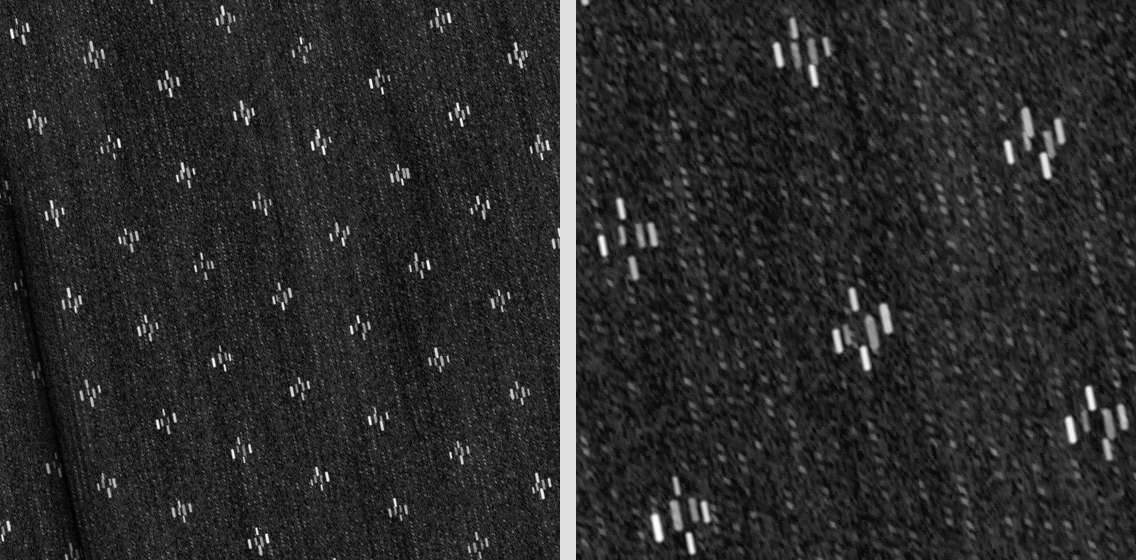
Left, the full canvas; right, a detail of the centre.
Write a WebGL 1 fragment shader that draws this texture.

```glsl
precision highp float;
// Dark woven cloth with slanted threads, small pale stitched crosses and a shadowed seam at the left.

uniform vec2 u_resolution;

// Lattice of stitched crosses, slightly bent by the drape
const vec2 ORIGIN = vec2(0.436, 0.7995);
const vec2 ROW_STEP = vec2(0.1367, -0.0527);
const vec2 COLUMN_STEP = vec2(0.0335, -0.1641);
const vec2 ROW_BEND = vec2(0.0012, -0.0013);
const vec2 COLUMN_SPREAD = vec2(0.0009, -0.0007);
const vec2 SEAM_SHIFT = vec2(0.046, -0.013);
const float PLACE_JITTER = 0.003;

// Stitches
const vec2 STITCH_DIR = vec2(-0.198, 0.980);
const vec2 ARM = vec2(0.0150, 0.0045);
const vec2 INNER_ARM = vec2(0.0055, 0.0010);
const float STITCH_HALF = 0.0060;
const float STITCH_RADIUS = 0.0023;
const float STITCH_SOFT = 0.0016;

// Weave, counted per lattice cell
const float THREADS = 11.0;
const float SPECKS = 24.0;
const vec2 GRAIN = vec2(54.0, 46.0);

// Greys
const vec3 CLOTH = vec3(0.138);
const vec3 STITCH = vec3(0.98);
const float GRAIN_DEPTH = 0.25;
const float STREAK_DEPTH = 0.10;
const float DRAPE_DEPTH = 0.05;
const float SPECK_LIGHT = 0.34;

float hash(vec2 p) {
  vec3 q = fract(p.xyx * vec3(0.1031, 0.1030, 0.0973));
  q += dot(q, q.yzx + 33.33);
  return fract((q.x + q.y) * q.z);
}

float noise(vec2 p) {
  vec2 i = floor(p), f = fract(p);
  f = f * f * (3.0 - 2.0 * f);
  vec2 e = vec2(1.0, 0.0);
  return mix(mix(hash(i), hash(i + e), f.x),
             mix(hash(i + e.yx), hash(i + e.xx), f.x), f.y);
}

float cross2(vec2 a, vec2 b) {
  return a.x * b.y - a.y * b.x;
}

// Lattice coordinates to canvas position
vec2 latticePoint(vec2 c) {
  return ORIGIN + c.x * ROW_STEP + c.y * COLUMN_STEP
       + c.x * c.x * ROW_BEND + c.x * c.y * COLUMN_SPREAD;
}

// Canvas position to lattice coordinates, by repeated correction
vec2 latticeCoord(vec2 p) {
  vec2 c = vec2(0.0);
  for (int i = 0; i < 6; i++) {
    vec2 r = p - latticePoint(c);
    c += vec2(cross2(r, COLUMN_STEP), cross2(ROW_STEP, r)) / cross2(ROW_STEP, COLUMN_STEP);
  }
  return c;
}

// Four arms and two fainter inner stitches, each with its own wear
float stitchedCross(vec2 d, vec2 id, float soft) {
  float light = 0.0;
  vec2 arm = ARM;
  for (int k = 0; k < 6; k++) {
    float n = float(k);
    if (k == 4) arm = INNER_ARM;
    vec2 seed = id * 7.0 + vec2(n * 13.0, 61.0);
    vec2 wobble = (vec2(hash(seed + 3.0), hash(seed + 5.0)) - 0.5) * vec2(0.004, 0.006);
    vec2 q = d - arm - wobble;
    float size = mix(0.65, 1.2, hash(seed + 9.0));
    float along = max(abs(dot(q, STITCH_DIR)) - STITCH_HALF * size, 0.0);
    float dist = length(vec2(cross2(q, STITCH_DIR), along)) - STITCH_RADIUS * size;
    float strength = mix(0.65, 1.0, hash(seed)) * (k < 4 ? 1.0 : 0.65);
    light = max(light, strength * (1.0 - smoothstep(-soft, soft, dist)));
    arm = k < 4 ? vec2(-arm.y, arm.x) : -arm;
  }
  return light;
}

// Pale flecks strung along each thread
float threadSpecks(vec2 c) {
  float column = floor(c.x * THREADS);
  vec2 s = vec2(c.x * THREADS, c.y * SPECKS + hash(vec2(column, 17.0)));
  vec2 f = abs(fract(s) - 0.5);
  float shape = (1.0 - smoothstep(0.04, 0.27, f.x)) * (1.0 - smoothstep(0.1, 0.45, f.y));
  return shape * smoothstep(0.35, 1.0, hash(floor(s) + 80.0));
}

void main() {
  vec2 p = gl_FragCoord.xy / u_resolution;
  float pixel = 1.0 / min(u_resolution.x, u_resolution.y);

  // The cloth beyond the seam is shifted
  float seam = p.x - (0.15 - 0.235 * p.y + 0.05 * p.y * p.y);
  vec2 c = latticeCoord(seam < 0.0 ? p - SEAM_SHIFT : p);

  // Weave
  float grain = 0.6 * noise(c * GRAIN) + 0.4 * hash(floor(c * GRAIN * 1.2));
  float streaks = 0.5 * noise(c * vec2(23.0, 1.6)) + 0.5 * noise(c * vec2(7.0, 0.7) + 40.0);
  float drape = noise(c * vec2(1.3, 0.5) + 90.0);
  vec3 color = CLOTH + GRAIN_DEPTH * (grain - 0.5) + STREAK_DEPTH * (streaks - 0.5);
  color += DRAPE_DEPTH * (drape - 0.5);
  color = max(color, 0.045);
  color += SPECK_LIGHT * threadSpecks(c) * mix(0.3, 1.0, streaks);

  // Crosses
  vec2 id = floor(c + 0.5);
  vec2 jitter = (vec2(hash(id + 21.0), hash(id + 47.0)) - 0.5) * PLACE_JITTER;
  vec2 center = latticePoint(id) + (seam < 0.0 ? SEAM_SHIFT : vec2(0.0)) + jitter;
  color = mix(color, STITCH, stitchedCross(p - center, id, max(pixel, STITCH_SOFT)));

  // Seam shadow with ribs beside it
  float depth = 1.0 - smoothstep(0.55, 0.85, p.y);
  float shadow = exp(-abs(seam) / (seam < 0.0 ? 0.022 : 0.010));
  float ribs = (0.5 + 0.5 * cos(seam * 480.0)) * (1.0 - smoothstep(0.01, 0.07, abs(seam - 0.02)));
  color *= (1.0 - 0.85 * depth * shadow) * (1.0 - 0.4 * depth * ribs);
  gl_FragColor = vec4(clamp(color, 0.0, 1.0), 1.0);
}
```
